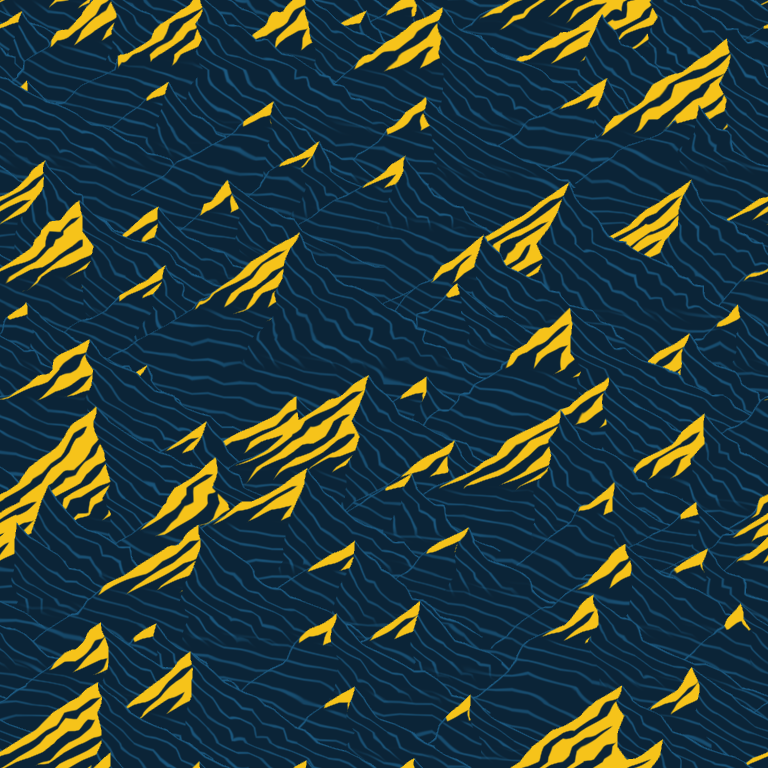
A three.js fragment shader for this pattern:

```glsl
// Tiling range of overlapping night mountains with sunlit, striped left faces and fine blue contour lines.
varying vec2 vUv;

const vec2 GRID = vec2(6.0, 12.0);
const vec3 NIGHT = vec3(0.045, 0.142, 0.215);
const vec3 CONTOUR = vec3(0.11, 0.36, 0.52);
const vec3 SUN = vec3(0.965, 0.765, 0.10);

float hash(vec2 p) {
  vec3 q = fract(p.xyx * 0.1031);
  q += dot(q, q.yzx + 33.33);
  return fract((q.x + q.y) * q.z);
}

// Linear value noise, repeating every 16 cells: its creases give the rock an angular outline.
float noise(vec2 p) {
  vec2 i = floor(p), f = p - i;
  vec4 c = mod(vec4(i, i + 1.0), 16.0);
  return mix(mix(hash(c.xy), hash(c.zy), f.x), mix(hash(c.xw), hash(c.zw), f.x), f.y);
}

// Thin line at every whole value of v, where spacing is the distance between lines.
float lines(float v, float spacing) {
  float gap = abs(fract(v + 0.5) - 0.5) * spacing;
  return 1.0 - smoothstep(0.0005, 0.0024, gap);
}

// Gentle strata of the low ground, falling to the right.
float valley(vec2 p) {
  float wave = noise(p * 16.0) * 1.6 + noise(p * 48.0) * 0.45;
  return 0.85 * lines(p.y * 50.0 + p.x * 16.0 + wave, 0.019);
}

// Colour of one mountain: side is the offset from its ridge, depth lies below the outline.
vec3 shade(vec2 p, float side, float drop, float depth, float height, vec2 id) {
  vec2 seed = id * 19.0;
  float litDepth = height * mix(0.75, 1.5, hash(id + 71.3));
  litDepth = min(litDepth, height + 0.05);

  // Lines run down the dark slope and give way to the strata of the low ground.
  float low = smoothstep(height + 0.035, height + 0.06, drop);
  float slope = lines(depth / 0.0185, 0.0185);
  if (side < 0.0) {
    low = smoothstep(0.75, 0.9, drop / litDepth);
    slope = 0.0;
  }
  float line = mix(slope, valley(p), low);
  line *= 0.6 + 0.4 * noise(vec2(side, depth) * 30.0 + seed);
  line = max(line, 1.0 - smoothstep(0.0012, 0.0028, depth));
  vec3 color = mix(NIGHT, CONTOUR, line);

  // Sunlit bands that join at the ridge and taper off downhill.
  if (side < 0.0) {
    float reach = drop / litDepth;
    float band = abs(fract(depth / 0.027 - 0.2) * 2.0 - 1.0);
    float cut = 0.36 + 0.95 * smoothstep(0.5, 1.0, reach);
    cut += 0.6 * (noise(vec2(side * 38.0, depth * 45.0) + seed) - 0.5);
    cut -= 0.4 * (1.0 - smoothstep(0.0, 0.016, -side)) * (1.0 - smoothstep(0.4, 0.8, reach));
    color = mix(color, SUN, smoothstep(-0.05, 0.05, band - cut));
  }
  return color;
}

// Frontmost mountain at p: the one with the lowest foot.
vec3 range(vec2 p) {
  vec3 color = mix(NIGHT, CONTOUR, 0.8 * valley(p));
  float front = 1000.0;
  for (int j = 0; j <= 3; j++) {
    for (int i = -3; i <= 3; i++) {
      vec2 cell = floor(p * GRID) + vec2(float(i), float(j));
      vec2 id = mod(cell, GRID);
      vec2 seed = id * 23.0;
      vec2 apex = (cell + 0.1 + 0.8 * vec2(hash(id + 3.7), hash(id + 41.9))) / GRID;
      float size = hash(id + 17.1);
      float height = 0.03 + 0.11 * size * sqrt(size);
      float drop = apex.y - p.y;
      float foot = apex.y - height;
      if (drop < 0.0 || drop > height + 0.07 || foot > front) continue;

      // Crooked ridge from the apex downwards.
      float ridge = drop * mix(-0.5, 0.2, hash(id + 55.5));
      ridge += (noise(vec2(drop * 50.0, 0.5) + seed) - 0.5) * 0.03 * min(1.0, drop * 30.0);
      float side = p.x - apex.x - ridge;

      // Straight left slope, right slope steeper near the ridge.
      float fall = -side * mix(0.68, 0.95, hash(id + 29.3));
      if (side > 0.0) fall = 0.52 * side + 0.02 * (1.0 - exp(-side / 0.03));
      float depth = drop - fall;
      float jag = noise(vec2(side * 70.0, depth * 50.0) + seed) - 0.5;
      depth -= jag * 0.013 * min(1.0, abs(side) * 30.0);
      if (depth < 0.0) continue;

      front = foot;
      color = shade(p, side, drop, depth, height, id);
    }
  }
  return color;
}

void main() {
  // Four samples smooth the outlines.
  vec3 color = vec3(0.0);
  for (int k = 0; k < 4; k++) {
    vec2 corner = vec2(mod(float(k), 2.0), floor(float(k) / 2.0)) - 0.5;
    color += range(vUv + corner * 0.001) * 0.25;
  }
  gl_FragColor = vec4(color, 1.0);
}
```
